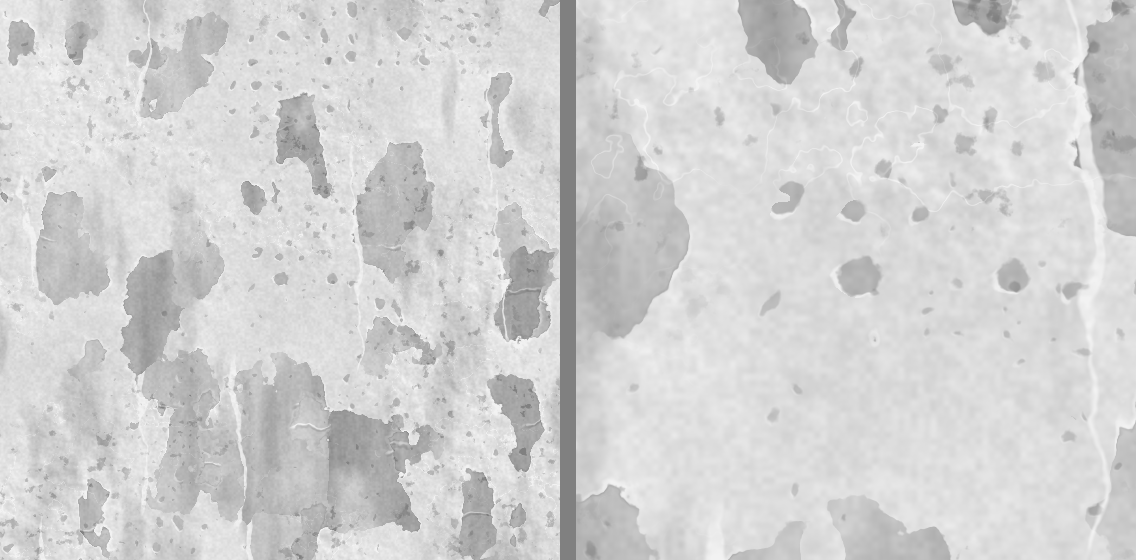
Left: the whole. Right: its middle third, enlarged.
Give the GLSL for this texture, as a WebGL 1 fragment shader.

```glsl
precision highp float;
// Weathered pale plaster wall with peeled grey patches, white fissures and small pits.
uniform vec2 u_resolution;

#define PLASTER 0.872
#define PATCH_DARK 0.635
#define PATCH_LIGHT 0.755
#define BIG_GRID vec2(5.0, 3.0)
#define SMALL_GRID vec2(10.0, 7.0)
#define BIG_SHARE 0.74
#define SMALL_SHARE 0.36
#define RAGGEDNESS 0.045
#define RELIEF 0.30
#define GRAIN 0.075
#define PIT_SHARE 0.42

float hash(vec2 p) {
  vec3 q = fract(vec3(p.xyx) * 0.1031);
  q += dot(q, q.yzx + 33.33);
  return fract((q.x + q.y) * q.z);
}

vec2 hash2(vec2 p) { return vec2(hash(p), hash(p + 57.0)); }

float noise(vec2 p) {
  vec2 i = floor(p), f = fract(p);
  f *= f * (3.0 - 2.0 * f);
  return mix(mix(hash(i), hash(i + vec2(1, 0)), f.x),
             mix(hash(i + vec2(0, 1)), hash(i + vec2(1, 1)), f.x), f.y);
}

float fbm(vec2 p) {
  float sum = 0.0, amp = 0.516;
  for (int i = 0; i < 5; i++) {
    sum += amp * noise(p);
    p = mat2(1.6, 1.2, -1.2, 1.6) * p + 17.3;
    amp *= 0.5;
  }
  return sum;
}

// Nearest tapered slab: signed distance, random id, offset from left edge, offset from seam.
vec4 slabs(vec2 p, vec2 grid, float share, float seed) {
  vec4 best = vec4(1.0, 0.0, 1.0, 1.0);
  for (int j = -1; j <= 1; j++) {
    for (int i = -1; i <= 1; i++) {
      vec2 cell = floor(p * grid) + vec2(i, j) + seed;
      if (hash(cell + 91.0) > share) continue;
      vec2 r = hash2(cell), s = hash2(cell + 23.0);
      vec2 q = p - (cell - seed + 0.25 + 0.5 * r) / grid;
      vec2 size = mix(vec2(0.22, 0.25), vec2(0.46, 0.62), s) / grid;
      q.x += q.y * (r.y - 0.5) * 0.25;
      float width = size.x * (1.0 - 0.3 * (s.x - 0.3) * q.y / size.y);
      vec2 box = abs(q) - vec2(width, size.y);
      float d = max(max(box.x, box.y), (box.x + box.y) * 0.7 + 0.012);
      if (d < best.x)
        best = vec4(d, r.x, q.x + width, q.y - (s.x - 0.5) * size.y + q.x * (r.x - 0.5) * 0.5);
    }
  }
  return best;
}

// Scattered holes: dark inside, bright lip on the lower left.
vec2 pits(vec2 p, float grid, float share, float soft) {
  vec2 cell = floor(p * grid), r = hash2(cell + 311.0);
  vec2 q = (fract(p * grid) - 0.35 - 0.3 * r) * vec2(1.0, 0.8 + 0.4 * r.x);
  float radius = mix(0.1, 0.29, r.y * r.y);
  float on = step(hash(cell + 149.0), share);
  float edge = soft * grid;
  float hole = 1.0 - smoothstep(radius - edge, radius + edge, length(q));
  float lip = 1.0 - smoothstep(radius - edge, radius + edge, length(q + 0.07));
  return on * vec2(hole, lip * (1.0 - hole));
}

// Blends one layer of peeled patches over the wall tone.
float peel(float tone, vec2 p, vec4 slab, float erosion, float soft) {
  float d = slab.x + erosion;
  float inside = 1.0 - smoothstep(-soft, soft, d);
  float streak = fbm(p * vec2(38.0, 7.0) + slab.y * 40.0);
  float patchTone = mix(PATCH_DARK, PATCH_LIGHT, slab.y) + 0.20 * (streak - 0.5);
  float fade = smoothstep(0.48, 0.74, fbm(p * vec2(9.0, 6.0) + 8.0 + slab.y * 9.0));
  patchTone = mix(patchTone, 0.83, fade * 0.8);
  float broken = smoothstep(0.4, 0.65, noise(p * 24.0 + 5.0));
  // Thin shadow inside the border, bright lip outside it.
  patchTone -= 0.07 * broken * smoothstep(-0.005, 0.0, d);
  tone += 0.05 * broken * (1.0 - smoothstep(0.0, 0.006, abs(d - 0.003)));
  // Seam across the slab.
  float seam = 1.0 - smoothstep(0.0, 0.0012 + soft, abs(slab.w));
  float shade = 1.0 - smoothstep(0.0, 0.002 + soft, abs(slab.w + 0.004));
  patchTone += broken * (0.13 * seam - 0.08 * shade);
  return mix(tone, patchTone, inside);
}

void main() {
  vec2 p = gl_FragCoord.xy / min(u_resolution.x, u_resolution.y);
  float soft = max(0.0013, 0.75 / min(u_resolution.x, u_resolution.y));

  // Plaster: pale clouds, upright smears and embossed crumbs.
  float cloud = fbm(p * 6.0 + 3.0);
  float smear = smoothstep(0.52, 0.76, fbm(p * vec2(15.0, 5.0) + 31.0));
  float tone = PLASTER + 0.10 * (cloud - 0.5) - 0.11 * smear;
  float rough = smoothstep(0.36, 0.64, fbm(p * 5.0 + 71.0));
  float relief = fbm(p * 34.0) - fbm(p * 34.0 + vec2(0.13, 0.13));
  tone += RELIEF * relief * mix(0.35, 1.0, rough);

  // Peeled patches, eaten away by rounded plaster blobs.
  vec2 warp = vec2(fbm(p * 13.0 + 11.0), fbm(p * 13.0 + 47.0)) - 0.5;
  vec2 bent = p + warp * RAGGEDNESS;
  float blobs = 0.075 * smoothstep(0.47, 0.66, fbm(p * vec2(8.0, 6.0) + 19.0));
  float erosion = blobs + 0.045 * (fbm(p * 42.0 + 7.0) - 0.5);
  vec4 big = slabs(bent, BIG_GRID, BIG_SHARE, 40.0);
  vec4 small = slabs(bent + 0.4 * warp * RAGGEDNESS, SMALL_GRID, SMALL_SHARE, 80.0);
  tone = peel(tone, p, big, erosion, soft);
  tone = peel(tone, p, small, erosion * 0.7, soft);

  // White upright fissures along the left of large slabs.
  float gap = 0.0035 * smoothstep(0.35, 0.8, noise(p * vec2(6.0, 14.0) + 2.0));
  float fissure = 1.0 - smoothstep(gap, gap + 2.0 * soft, abs(big.z - 0.004));
  fissure *= step(0.4, big.y) * (1.0 - smoothstep(0.0, 0.02, big.x));
  tone = mix(tone, 0.95, 0.8 * fissure);

  // Wiry veins and flecks in the rough plaster.
  float vein = abs(fbm(p * 19.0 + 53.0) - 0.5);
  tone += 0.06 * rough * (1.0 - smoothstep(0.0, 0.012, vein));
  float fleck = smoothstep(0.66, 0.76, fbm(p * 62.0 + 29.0));
  tone -= 0.16 * fleck * rough;

  // Clustered pits in two sizes.
  float cluster = smoothstep(0.5, 0.66, fbm(p * 6.0 + 101.0));
  vec2 pitPoint = p + 0.5 * RAGGEDNESS * (vec2(fbm(p * 40.0), fbm(p * 40.0 + 9.0)) - 0.5);
  vec2 holes = pits(pitPoint, 23.0, PIT_SHARE * cluster, soft);
  vec2 specks = pits(pitPoint + 0.37, 64.0, 0.4 * PIT_SHARE * (0.3 + cluster), soft);
  tone += 0.07 * holes.y + 0.04 * specks.y;
  tone = mix(tone, 0.63 + 0.1 * cloud, 0.8 * holes.x);
  tone -= 0.11 * specks.x;

  // Fine grain.
  tone += GRAIN * (0.6 * noise(p * 260.0) + 0.4 * noise(p * 120.0 + 5.0) - 0.5);
  gl_FragColor = vec4(vec3(clamp(tone, 0.5, 0.95)), 1.0);
}
```
